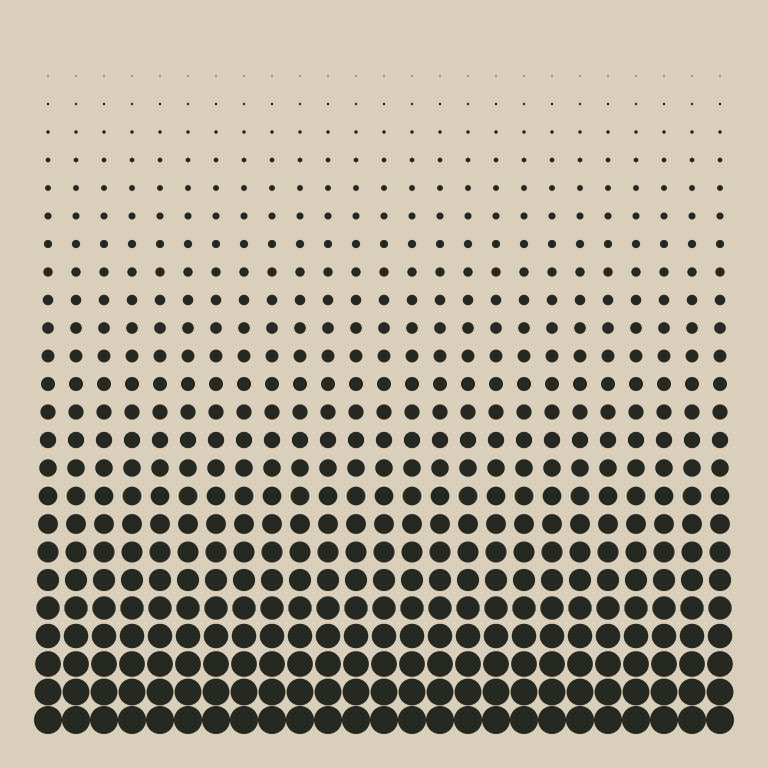
This pattern is drawn by a Shadertoy shader. Its source:

```glsl
// Draws a halftone grid of dark dots that grow evenly from top to bottom on beige.

const vec3 PAPER = vec3(0.855, 0.812, 0.730);
const vec3 INK = vec3(0.150, 0.158, 0.132);
const float MARGIN = 0.0625;                          // canvas edge to outer dot centres
const float STEPS = 24.0;                             // gaps between dots along one side
const float PITCH = (1.0 - 2.0 * MARGIN) / STEPS;     // distance between dot centres
const float MAX_RADIUS = 0.5 * PITCH;                 // bottom dots just touch

// Coverage of the dot nearest to p, softened over one pixel.
float dotCoverage(vec2 p, float pixel) {
    vec2 cell = clamp(round((p - MARGIN) / PITCH), 0.0, STEPS);
    float radius = MAX_RADIUS * (1.0 - cell.y / STEPS);
    float edge = length(p - MARGIN - cell * PITCH) - radius;
    float visible = step(cell.y, STEPS - 0.5);        // the top row shrinks to nothing
    return visible * clamp(0.5 - edge / pixel, 0.0, 1.0);
}

void mainImage(out vec4 fragColor, in vec2 fragCoord) {
    // Centred square canvas with the origin at the lower left
    float side = min(iResolution.x, iResolution.y);
    vec2 p = (fragCoord - 0.5 * iResolution.xy) / side + 0.5;

    fragColor = vec4(mix(PAPER, INK, dotCoverage(p, 1.0 / side)), 1.0);
}
```
